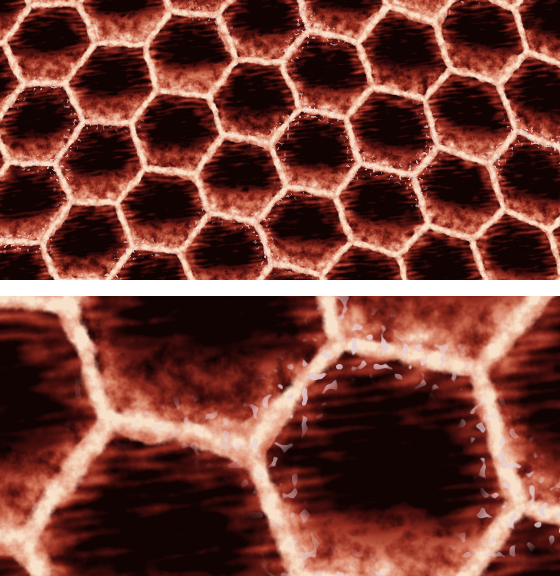
Top, the full canvas; bottom, a detail of the centre.
Reproduce this pattern procedurally as a Shadertoy shader.

```glsl
// Weathered honeycomb: a tilted, slightly bowed hexagonal lattice of open cells.
// Jittered Voronoi borders make the wax rims; streaked walls, a dark hollow and
// a grainy floor set one tone value, which a six-colour ramp turns into colour.

const mat2 LATTICE = mat2(0.271, 0.098, -0.044, -0.279); // two cell steps
const vec2 ORIGIN = vec2(0.904, 0.641);
const float BOW = 0.007;
const float JITTER = 0.022;

struct Cell {
    vec2 id;
    vec2 offset; // from the cell centre
    float edge;  // distance to the nearest border
};

vec2 hash2(vec2 p) {
    vec3 h = fract(p.xyx * vec3(0.1031, 0.1030, 0.0973));
    h += dot(h, h.yzx + 33.33);
    return fract((h.xx + h.yz) * h.zy);
}

float gradientAt(vec2 lattice, vec2 delta) {
    float angle = 6.2832 * hash2(lattice).x;
    return dot(vec2(cos(angle), sin(angle)), delta);
}

float gradientNoise(vec2 p) {
    vec2 i = floor(p), f = p - i;
    vec2 u = f * f * f * (f * (f * 6.0 - 15.0) + 10.0);
    vec2 x = vec2(1, 0), y = vec2(0, 1);
    float low = mix(gradientAt(i, f), gradientAt(i + x, f - x), u.x);
    float high = mix(gradientAt(i + y, f - y), gradientAt(i + 1.0, f - 1.0), u.x);
    return 1.4 * mix(low, high, u.y);
}

float fbm(vec2 p) {
    float sum = 0.0, gain = 0.6;
    for (int i = 0; i < 4; i++) {
        sum += gain * gradientNoise(p);
        p = mat2(1.6, 1.2, -1.2, 1.6) * p + 7.3;
        gain *= 0.55;
    }
    return sum;
}

vec2 cellCentre(vec2 id) {
    return LATTICE * id + JITTER * (hash2(id + 40.0) - 0.5);
}

Cell findCell(vec2 p) {
    vec2 base = round(inverse(LATTICE) * p);
    Cell cell = Cell(base, vec2(9.0), 9.0);
    for (int k = 0; k < 9; k++) {
        vec2 id = base + vec2(k % 3 - 1, k / 3 - 1);
        vec2 offset = p - cellCentre(id);
        if (dot(offset, offset) < dot(cell.offset, cell.offset)) {
            cell.id = id;
            cell.offset = offset;
        }
    }
    for (int k = 0; k < 9; k++) {
        if (k == 4) continue;
        vec2 id = cell.id + vec2(k % 3 - 1, k / 3 - 1);
        vec2 toOther = cellCentre(id) - cellCentre(cell.id);
        float span = length(toOther);
        cell.edge = min(cell.edge, 0.5 * span - dot(cell.offset, toOther) / span);
    }
    return cell;
}

vec3 waxRamp(float tone) {
    vec3 c = mix(vec3(0.07, 0.01, 0.01), vec3(0.29, 0.06, 0.05), clamp(tone, 0.0, 1.0));
    c = mix(c, vec3(0.58, 0.17, 0.12), clamp(tone - 1.0, 0.0, 1.0));
    c = mix(c, vec3(0.80, 0.42, 0.31), clamp(tone - 2.0, 0.0, 1.0));
    c = mix(c, vec3(0.90, 0.65, 0.55), clamp(tone - 3.0, 0.0, 1.0));
    return mix(c, vec3(0.97, 0.88, 0.78), clamp(tone - 4.0, 0.0, 1.0));
}

// Back wall, floor and lit side walls inside one cell
float interiorTone(Cell cell, vec2 p, float grain) {
    vec2 d = cell.offset, vary = hash2(cell.id) - 0.5;
    float streak = gradientNoise(vec2(18.0 * p.x + 3.0 * p.y, 85.0 * p.y - 9.0 * p.x));
    float back = 1.5 - 1.5 * smoothstep(0.01, 0.08, cell.edge) + 1.5 * streak + 0.9 * grain;
    float ground = 2.0 + 2.0 * grain - 7.0 * (d.y + 0.075) + vary.x;
    float floorMask = 1.0 - smoothstep(-0.07, -0.015, d.y + 0.05 * grain + 0.03 * vary.y);
    vec2 k = (d - vec2(0.008, 0.005)) / vec2(0.075, 0.055);
    float hollow = exp(-dot(k, k));
    float side = 1.0 - smoothstep(0.012, 0.05, cell.edge);
    float lit = side * clamp(0.6 - 5.0 * d.y - 2.0 * d.x, 0.0, 1.2);
    return mix(back, ground, floorMask) - 0.9 * hollow + lit * (0.7 + 1.2 * grain);
}

void mainImage(out vec4 fragColor, in vec2 fragCoord) {
    vec2 p = fragCoord / iResolution.y;
    float soft = max(0.004, 1.0 / iResolution.y);
    float grain = fbm(p * 28.0);

    // Bow the rows and roughen the borders
    vec2 q = p - ORIGIN;
    float column = (inverse(LATTICE) * q).x;
    q.y += BOW * column * column;
    q += 0.006 * vec2(gradientNoise(p * 17.0), gradientNoise(p * 17.0 + 50.0));
    Cell cell = findCell(q);

    // Wax rim with uneven width and a few torn clumps
    float clump = smoothstep(0.35, 0.65, gradientNoise(p * 7.0 + 3.0));
    float width = 0.0125 + 0.007 * grain + 0.011 * clump;
    float rim = 1.0 - smoothstep(width - soft, width + soft, cell.edge);
    float rimTone = 4.9 - 1.3 * smoothstep(0.0, 0.016, cell.edge) + 1.6 * fbm(p * 45.0 + 9.0);
    vec3 color = mix(waxRamp(interiorTone(cell, p, grain)), waxRamp(rimTone), rim);

    // Pale frost specks in patches beside the rims
    float patches = smoothstep(-0.05, 0.4, gradientNoise(p * 3.2 + 11.0));
    float near = 1.0 - smoothstep(0.015, 0.05, cell.edge);
    float speck = smoothstep(0.28, 0.5, gradientNoise(p * 85.0));
    color = mix(color, vec3(0.90, 0.80, 0.83), 0.85 * speck * near * patches);
    fragColor = vec4(color, 1.0);
}
```
